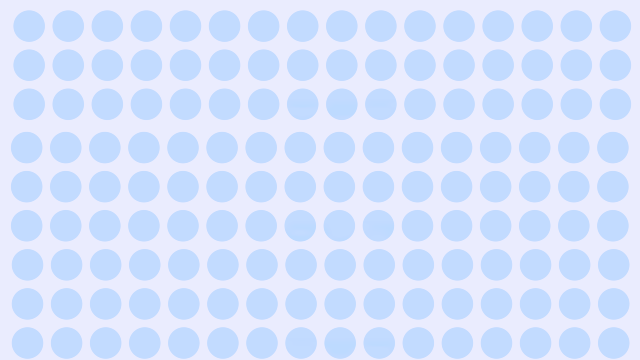
Give the GLSL for this pattern, as a Shadertoy shader.

```glsl
#define PITCH 0.10856
#define RADIUS 0.0438
#define GRID vec2(16.0, 9.0)
#define FIRST_DOT vec2(0.0810, 0.0725)
#define BAND_ROWS 3.0
#define BAND_GAP 0.0118
#define WEAR 0.02
#define PAPER vec3(0.918, 0.925, 0.998)
#define DOT vec3(0.760, 0.857, 1.000)

float hash(vec2 p) {
    vec3 q = fract(vec3(p.xyx) * 0.1031);
    q += dot(q, q.yzx + 33.33);
    return fract((q.x + q.y) * q.z);
}

float valueNoise(vec2 p) {
    vec2 i = floor(p), f = fract(p);
    f = f * f * (3.0 - 2.0 * f);
    return mix(mix(hash(i), hash(i + vec2(1, 0)), f.x),
               mix(hash(i + vec2(0, 1)), hash(i + vec2(1, 1)), f.x), f.y);
}

// Small sideways and downward slip of each band of rows
vec2 bandShift(float band) {
    float slip = band < 0.5 ? 0.0 : (band < 1.5 ? -0.0069 : -0.0046);
    return vec2(slip, BAND_GAP * step(0.5, band));
}

// Faint streaks on the middle dots in the last row of each band
float wearAmount(vec2 cell, vec2 local) {
    float middle = step(abs(cell.x - 8.0), 1.5);
    float lastRow = step(BAND_ROWS - 1.5, mod(cell.y, BAND_ROWS));
    float streak = valueNoise(local * vec2(0.8, 2.2) + cell * 7.0);
    float lower = smoothstep(-0.4, 0.2, local.y);
    return WEAR * middle * lastRow * lower * smoothstep(0.25, 0.7, streak);
}

void mainImage(out vec4 fragColor, in vec2 fragCoord) {
    // Height units, measured down from the top left
    vec2 p = vec2(fragCoord.x, iResolution.y - fragCoord.y) / iResolution.y;
    float pixel = 1.0 / iResolution.y;

    // Band of rows, then the nearest dot inside it
    float top = FIRST_DOT.y - 0.5 * PITCH + 0.7 * BAND_GAP;
    float band = clamp(floor((p.y - top) / (BAND_ROWS * PITCH)),
                       0.0, GRID.y / BAND_ROWS - 1.0);
    vec2 grid = (p - FIRST_DOT - bandShift(band)) / PITCH;
    float firstRow = band * BAND_ROWS;
    vec2 cell = clamp(floor(grid + 0.5), vec2(0.0, firstRow),
                      vec2(GRID.x - 1.0, firstRow + BAND_ROWS - 1.0));
    vec2 local = (grid - cell) * PITCH;

    // Flat dot with a smooth rim
    float edge = length(local) - RADIUS;
    float cover = 1.0 - smoothstep(-0.6 * pixel, 0.6 * pixel, edge);
    vec3 dotColor = DOT - vec3(1.0, 0.2, 0.0) * wearAmount(cell, local / RADIUS);

    fragColor = vec4(mix(PAPER, dotColor, cover), 1.0);
}
```
